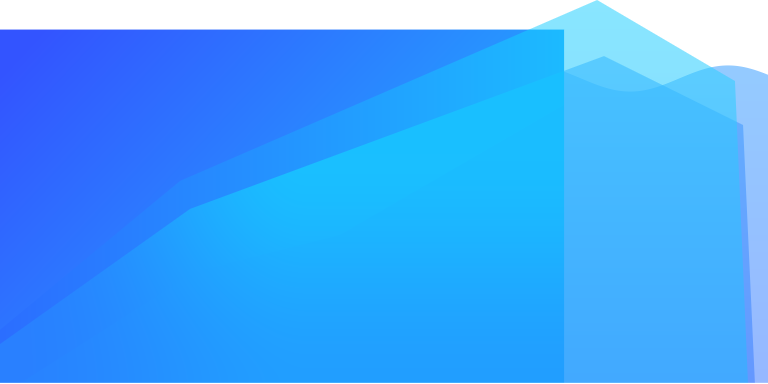
Write a Shadertoy shader that draws this background.

```glsl
// A blue gradient panel on white, crossed by two large peaked sheets and a wave.
// Sheets are convex shapes made of half-planes; right of the panel they are
// blended as translucent layers, inside it they tint the panel with gradients.
// Lengths are in units of the canvas height.

const vec3 WHITE = vec3(1.0);
const vec2 PANEL_CORNER = vec2(1.469, 0.923);  // top right of the panel
const float FLOOR_Y = 0.003;

// Panel colours
const vec3 INDIGO = vec3(0.20, 0.33, 1.0);
const vec3 BLUE   = vec3(0.15, 0.60, 1.0);
const vec3 BAND_LEFT  = vec3(0.17, 0.43, 1.0);
const vec3 BAND_RIGHT = vec3(0.11, 0.73, 1.0);
const vec3 COBALT = vec3(0.16, 0.50, 1.0);
const vec3 AZURE  = vec3(0.13, 0.62, 1.0);
const vec3 CYAN   = vec3(0.10, 0.75, 1.0);

// Translucent layer colours, bottom and top
const vec3 WAVE_LOW   = vec3(0.59, 0.72, 1.0);
const vec3 WAVE_HIGH  = vec3(0.58, 0.81, 1.0);
const vec3 INNER_LOW  = vec3(0.26, 0.51, 1.0);
const vec3 INNER_HIGH = vec3(0.27, 0.65, 1.0);
const vec3 OUTER_LOW  = vec3(0.16, 0.71, 1.0);
const vec3 OUTER_HIGH = vec3(0.20, 0.83, 1.0);
const float INNER_ALPHA = 0.60;
const float OUTER_ALPHA = 0.58;

// Wave crest
const float WAVE_Y = 0.7956;
const float WAVE_AMP = 0.034;
const float WAVE_TROUGH_X = 1.641;
const float WAVE_HALF_PERIOD = 0.255;
const float FOLD_TINT = 0.08;

// Signed distance to the line a-b, positive on its left side
float edge(vec2 p, vec2 a, vec2 b) {
    vec2 d = b - a;
    return dot(p - a, vec2(-d.y, d.x)) / length(d);
}

// Convex sheet: two left slopes, a peak, a right slope and a steep side
float sheet(vec2 p, vec2 start, vec2 bend, vec2 peak, vec2 shoulder, vec2 foot) {
    float left = max(edge(p, start, bend), edge(p, bend, peak));
    float right = max(edge(p, peak, shoulder), edge(p, shoulder, foot));
    return max(left, right);
}

// Coverage of a shape, smoothed over one pixel
float cover(float d) {
    return clamp(0.5 - d * iResolution.y, 0.0, 1.0);
}

void mainImage(out vec4 fragColor, in vec2 fragCoord) {
    vec2 p = fragCoord / iResolution.y;

    // Shapes
    float outer = cover(sheet(p, vec2(0.0, 0.141), vec2(0.469, 0.529),
        vec2(1.555, 1.0), vec2(1.914, 0.789), vec2(1.948, 0.0)));
    float inner = cover(sheet(p, vec2(0.0, 0.104), vec2(0.495, 0.456),
        vec2(1.573, 0.854), vec2(1.935, 0.6745), vec2(1.966, 0.0)));
    float crest = WAVE_Y - WAVE_AMP * cos((p.x - WAVE_TROUGH_X) * 3.14159 / WAVE_HALF_PERIOD);
    float wave = cover(p.y - crest) * step(PANEL_CORNER.x - 0.01, p.x);
    vec2 foldA = vec2(0.508, 0.292), foldB = vec2(0.885, 0.388);
    float fold = cover(max(edge(p, vec2(0.065, 0.01), foldA),
        min(edge(p, foldA, foldB), edge(p, foldB, vec2(1.333, 0.648)))));
    vec2 beyond = p - PANEL_CORNER;
    float panel = cover(max(beyond.x, beyond.y));

    // Translucent layers over white
    vec3 color = mix(WHITE, mix(WAVE_LOW, WAVE_HIGH, p.y), wave);
    color = mix(color, mix(INNER_LOW, INNER_HIGH, p.y), inner * INNER_ALPHA);
    color = mix(color, mix(OUTER_LOW, OUTER_HIGH, p.y), outer * OUTER_ALPHA);

    // Panel gradient and the sheets inside it
    float diagonal = 0.75 * (p.x - 0.05) + 0.7 * (0.85 - p.y);
    vec3 fill = mix(INDIGO, BLUE, clamp(diagonal, 0.0, 1.0));
    vec3 band = mix(BAND_LEFT, BAND_RIGHT, clamp(p.x / PANEL_CORNER.x, 0.0, 1.0));
    vec3 body = mix(AZURE, CYAN, smoothstep(0.0, 0.6, p.y));
    body = mix(COBALT, body, smoothstep(0.0, 0.8, p.x));
    body = mix(body, AZURE, fold * FOLD_TINT);
    fill = mix(mix(fill, band, outer), body, inner);
    color = mix(color, fill, panel);

    // Thin white strip along the bottom
    color = mix(color, WHITE, cover(p.y - FLOOR_Y));
    fragColor = vec4(color, 1.0);
}
```
